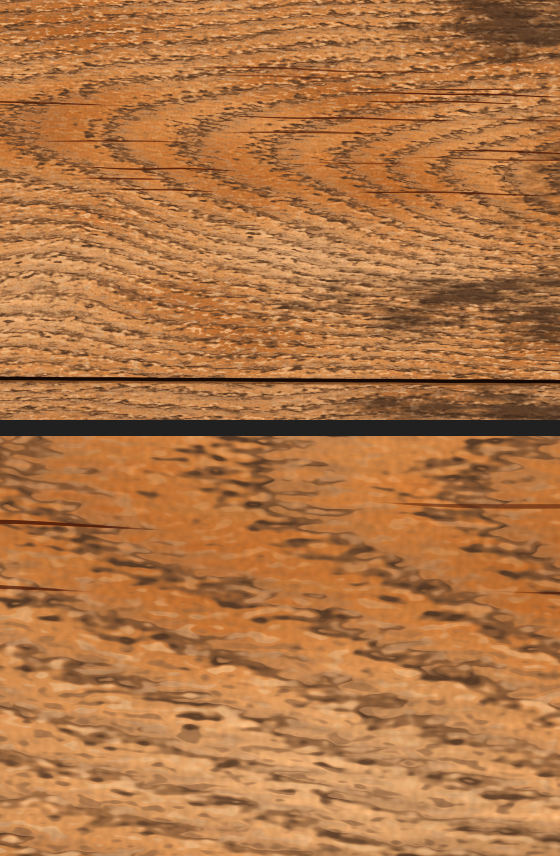
Top: the whole. Bottom: its middle third, enlarged.
Write a WebGL 1 fragment shader that draws this texture.

```glsl
precision highp float;
// Weathered softwood plank: nested growth-ring arches, flaky fibres, cracks, stains and a seam.
uniform vec2 u_resolution;

const vec3 ORANGE = vec3(0.82, 0.51, 0.25);
const vec3 RUST = vec3(0.70, 0.39, 0.16);
const vec3 PALE = vec3(0.91, 0.70, 0.49);
const vec3 TAN = vec3(0.66, 0.47, 0.32);
const vec3 BROWN = vec3(0.47, 0.31, 0.19);
const vec3 DARK = vec3(0.27, 0.18, 0.12);
const vec3 CRACK = vec3(0.30, 0.10, 0.03);
const vec3 GAP = vec3(0.08, 0.03, 0.02);

const float RING_DENSITY = 9.5;    // rings per unit of arch radius
const float ARCH_CENTER = 1.4;     // x of the innermost ring
const float ARCH_STRETCH = 16.0;   // how tightly the arches bend
const float AXIS_HEIGHT = 0.64;
const float AXIS_SLOPE = 0.105;
const float SEAM_HEIGHT = 0.099;
const float SEAM_HALF = 0.0042;
const int CRACK_COUNT = 18;

vec2 hash2(vec2 cell) {
  vec3 q = fract(vec3(cell.xyx) * vec3(0.1031, 0.1030, 0.0973));
  q += dot(q, q.yzx + 33.33);
  return fract((q.xx + q.yz) * q.zy) * 2.0 - 1.0;
}

// Gradient noise, roughly -1 to 1
float noise(vec2 p) {
  vec2 i = floor(p), f = p - i;
  vec2 u = f * f * f * (f * (f * 6.0 - 15.0) + 10.0);
  float a = dot(hash2(i), f);
  float b = dot(hash2(i + vec2(1, 0)), f - vec2(1, 0));
  float c = dot(hash2(i + vec2(0, 1)), f - vec2(0, 1));
  float d = dot(hash2(i + vec2(1, 1)), f - vec2(1, 1));
  return 2.0 * mix(mix(a, b, u.x), mix(c, d, u.x), u.y);
}

float blob(vec2 p, vec2 center, vec2 radius) {
  vec2 q = (p - center) / radius;
  return exp(-dot(q, q));
}

// Signed height above the tilted axis of the arches, with slow wander
float axisOffset(vec2 p) {
  float fade = exp(-pow(abs(p.y - 0.63) / 0.3, 2.0));
  float axis = AXIS_HEIGHT - AXIS_SLOPE * (p.x - 0.63) * fade;
  float hill = 0.045 * blob(p, vec2(0.18, 0.38), vec2(0.18, 0.16));
  float wander = 0.018 * noise(p * vec2(2.2, 4.0) + 3.0) + 0.004 * noise(p * vec2(9.0, 18.0));
  return p.y - axis - hill + wander;
}

float ringPhase(vec2 p, float offset) {
  float along = ARCH_CENTER - p.x + 0.06 * noise(p * vec2(2.5, 7.0) + 11.0);
  return RING_DENSITY * sqrt(max(along + ARCH_STRETCH * offset * offset, 0.001));
}

// Thin tapered splits running along the fibres near the axis
float cracks(vec2 p, float px) {
  float sum = 0.0;
  for (int i = 0; i < CRACK_COUNT; i++) {
    float k = float(i);
    vec2 place = hash2(vec2(k, 7.0)), size = hash2(vec2(k, 23.0)) * 0.5 + 0.5;
    float y = 0.54 + 0.0175 * k + 0.008 * place.y - 0.02 * (p.x - 0.6);
    y += 0.005 * noise(vec2(p.x * 4.0, k * 5.3));
    float reach = abs(p.x - 0.67 - 0.7 * place.x) / (0.12 + 0.28 * size.x);
    float width = 0.0017 * (1.0 - reach * reach);
    float line = 1.0 - smoothstep(width - px * 0.5, width + px * 0.7, abs(p.y - y));
    sum = max(sum, line * (1.0 - smoothstep(0.7, 1.0, reach)) * (0.45 + 0.5 * size.y));
  }
  return sum;
}

void main() {
  float px = 1.0 / u_resolution.y;
  vec2 p = gl_FragCoord.xy * px;
  float seamOffset = p.y - SEAM_HEIGHT + 0.006 * p.x + 0.001 * noise(vec2(p.x * 9.0, 2.0));
  float upper = smoothstep(-px, px, seamOffset);

  // Fibres and flakes, following the slow wander of the grain
  float offset = axisOffset(p);
  vec2 grain = vec2(p.x, mix(p.y, offset, 0.6) + 1.0);
  float flake = noise(grain * vec2(36.0, 145.0)) + 0.7 * noise(grain * vec2(85.0, 190.0) + 40.0);
  float fibre = noise(grain * vec2(7.0, 110.0) + 17.0);
  float broad = noise(p * vec2(3.0, 8.0) + 5.0);
  float rough = mix(0.35, 1.0, smoothstep(0.06, 0.2, abs(offset)));

  // Growth rings with ragged edges
  float phase = seamOffset > 0.0 ? ringPhase(p, offset) : 34.0 * p.y + noise(p * vec2(2.5, 9.0));
  float jitter = 0.28 * noise(grain * vec2(26.0, 140.0) + 60.0) + 0.17 * flake;
  float ring = fract(phase + jitter);
  float late = smoothstep(0.0, 0.12, ring) * (1.0 - smoothstep(0.22, 0.48, ring));
  float halo = smoothstep(0.75, 1.0, ring) + 1.0 - smoothstep(0.0, 0.12, ring);

  // Early wood
  float paleZone = blob(p + vec2(0.0, 0.06 * (p.x - 0.75)), vec2(0.75, 0.37), vec2(0.5, 0.07))
                 + blob(p, vec2(0.06, 0.28), vec2(0.16, 0.1));
  vec3 wood = mix(ORANGE, RUST, clamp(0.25 + 0.6 * broad + 0.4 * fibre - paleZone, 0.0, 0.9));
  wood = mix(wood, PALE, clamp(0.55 * paleZone + 0.3 * (rough - 0.35) - 0.25 * broad, 0.0, 0.8));
  wood = mix(wood, PALE, 0.85 * rough * smoothstep(0.15, 0.7, flake));
  wood = mix(wood, mix(TAN, BROWN, 0.5), 0.7 * rough * smoothstep(0.2, 0.8, -flake));
  wood = mix(wood, TAN, 0.4 * clamp(halo, 0.0, 1.0) + 0.2 * (1.0 - upper));

  // Late wood
  vec3 lateWood = mix(mix(BROWN, TAN, smoothstep(0.0, 0.7, flake)), DARK, 0.6 * smoothstep(0.1, 0.8, -flake));
  wood = mix(wood, lateWood, late * clamp(0.85 - 0.2 * flake - 0.25 * paleZone, 0.0, 1.0));

  // Dark weather stains
  float zone = blob(p, vec2(1.32, 0.95), vec2(0.36, 0.11))
             + 0.85 * blob(p + vec2(0.0, 0.08 * (p.x - 1.05)), vec2(1.08, 0.26), vec2(0.45, 0.1))
             + 0.6 * blob(p, vec2(1.36, 0.55), vec2(0.25, 0.25))
             + 0.9 * blob(p, vec2(1.2, 0.02), vec2(0.5, 0.07));
  float streak = 0.4 * noise(p * vec2(4.0, 20.0) + 31.0) + 0.3 * noise(grain * vec2(12.0, 65.0));
  float stain = smoothstep(0.3, 1.1, zone + streak * (0.4 + zone) - 0.12 * flake);
  wood = mix(wood, DARK, 0.8 * stain);
  wood *= 1.0 + 0.07 * fibre + 0.06 * noise(p * 170.0);

  // Cracks and the gap between planks
  wood = mix(wood, CRACK, cracks(p, px) * upper);
  wood = mix(wood, RUST * 0.6, 0.7 * (1.0 - smoothstep(0.004, 0.009, abs(seamOffset + 0.003))));
  wood = mix(wood, GAP, 1.0 - smoothstep(SEAM_HALF - px * 0.7, SEAM_HALF + px * 0.7, abs(seamOffset)));
  gl_FragColor = vec4(clamp(wood, 0.0, 1.0), 1.0);
}
```
